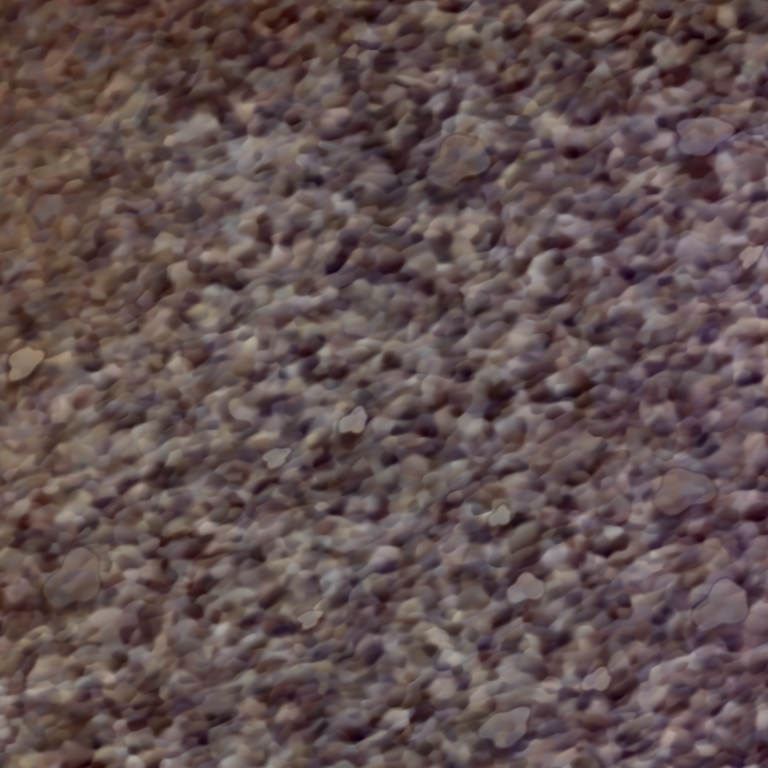
This texture is drawn by a Shadertoy shader. Its source:

```glsl
// Soft-focus gravel: small slanted grains in grey-brown, with dark pockets,
// a few larger stones and a smoother brown, streaky corner at the upper left.
// Built from two layers of blended cellular noise, layered sines and soft blobs.

const vec3 DARK_EARTH = vec3(0.18, 0.10, 0.12);
const vec3 PALE_STONE = vec3(0.58, 0.54, 0.515);
const vec3 WARM_SHIFT = vec3(0.045, 0.005, -0.05);
const vec3 PLUM_SHIFT = vec3(0.012, -0.018, 0.022);

vec3 hash3(vec2 p) {
    vec3 q = fract(vec3(p.xyx) * vec3(0.1031, 0.1030, 0.0973));
    q += dot(q, q.yxz + 33.33);
    return fract((q.xxy + q.yzz) * q.zyx);
}

vec2 rotate(vec2 p, float angle) {
    float c = cos(angle), s = sin(angle);
    return vec2(c * p.x + s * p.y, c * p.y - s * p.x);
}

// Smooth wandering field, roughly -1 to 1
float layeredSines(vec2 p) {
    float sum = 0.0, amp = 0.5;
    for (int i = 0; i < 4; i++) {
        sum += amp * sin(p.x + 1.7 * sin(p.y * 0.8 + float(i)));
        p = rotate(p, 1.1) * 1.7 + 2.3;
        amp *= 0.6;
    }
    return sum;
}

// Blended cells: x is tone, y is warmth, z is plum tint, each about 0 to 1
vec3 grains(vec2 p, float sharpness, float relief) {
    vec2 base = floor(p);
    vec3 sum = vec3(0.0);
    float total = 0.0;
    for (int j = -2; j <= 2; j++)
    for (int i = -2; i <= 2; i++) {
        vec2 id = base + vec2(i, j);
        vec2 delta = p - id - hash3(id).xy;
        vec3 trait = hash3(id + 71.3);
        trait.x += relief * delta.y;
        float weight = exp(-sharpness * dot(delta, delta));
        sum += weight * trait;
        total += weight;
    }
    return sum / total;
}

// Signed distance to a lumpy, slanted stone
float stoneDistance(vec2 p, float radius, float seed) {
    p = rotate(p, 0.2 + 0.7 * seed) * vec2(0.8, 1.2);
    float a = atan(p.y, p.x);
    float lump = 0.14 * sin(3.0 * a + 20.0 * seed) + 0.08 * sin(5.0 * a + 37.0 * seed);
    return length(p) - radius * (1.0 + lump);
}

// Scattered stones: x is coverage, y is tone, z is shadow
vec3 stones(vec2 uv, float cells) {
    vec3 result = vec3(0.0);
    vec2 base = floor(uv * cells);
    for (int j = -1; j <= 1; j++)
    for (int i = -1; i <= 1; i++) {
        vec2 id = base + vec2(i, j);
        vec3 h = hash3(id + 19.7);
        vec3 look = hash3(id + 143.1);
        vec2 center = (id + 0.15 + 0.7 * h.xy) / cells;
        float chance = mix(0.12, 0.5, smoothstep(0.4, 0.8, center.x));
        if (h.z > chance) continue;
        float radius = mix(0.013, 0.036, look.x * look.x);
        vec2 delta = uv - center;
        float d = stoneDistance(delta, radius, look.y);
        float shade = stoneDistance(delta + radius * vec2(0.15, 0.65), radius, look.y);
        float cover = 1.0 - smoothstep(-0.004, 0.004, d);
        float tone = mix(0.95, 0.5, look.x) + 0.2 * look.z + 4.0 * delta.y;
        result.y = mix(result.y, tone, cover);
        result.x = max(result.x, cover);
        result.z = max(result.z, 1.0 - smoothstep(-0.008, 0.006, shade));
    }
    return result;
}

void mainImage(out vec4 fragColor, in vec2 fragCoord) {
    vec2 uv = fragCoord / iResolution.y;
    float broad = layeredSines(uv * 9.0);

    // Slanted, gently warped ground plane
    vec2 warp = 0.006 * vec2(layeredSines(uv * 31.0), layeredSines(uv.yx * 27.0 + 4.0));
    vec2 ground = rotate(uv + warp, 0.38);
    vec3 coarse = grains(ground * vec2(38.0, 58.0), 5.5, 0.3);
    vec3 fine = grains(ground * vec2(68.0, 98.0) + 31.0, 5.0, 0.2);
    float tone = 0.5 + 0.82 * (coarse.x - 0.5) + 0.6 * (fine.x - 0.5);

    // Smoother brown streaks toward the upper left
    float corner = 1.0 - smoothstep(0.05, 0.6, uv.x + 0.55 * (1.0 - uv.y) + 0.07 * broad);
    vec3 streak = grains(rotate(uv + warp, 0.65) * vec2(16.0, 58.0), 4.0, 0.2);
    float streakTone = 0.46 + 0.5 * (streak.x - 0.5) + 0.4 * (fine.x - 0.5);
    tone = mix(tone, streakTone, 0.75 * corner);

    // Broad light and the darker top band
    float topBand = smoothstep(0.82, 1.0, uv.y + 0.04 * broad);
    tone += 0.07 * broad - 0.17 * topBand + 0.02;

    // Larger stones and the pockets of shade below them
    vec3 stone = stones(uv, 7.0);
    tone = mix(tone, 0.3 * tone - 0.08, 0.75 * stone.z * (1.0 - stone.x));
    tone = mix(tone, stone.y + 0.25 * (fine.x - 0.5), 0.88 * stone.x);

    // Earth-to-stone ramp with small shifts of hue
    float leftSide = 1.0 - smoothstep(0.0, 0.45, uv.x + 0.06 * broad);
    float warmth = 0.9 * (coarse.y - 0.5) + 0.7 * (fine.y - 0.5)
                 + 0.45 * max(leftSide, topBand) + 0.4 * corner - 0.1;
    float plum = coarse.z - 0.5 + 0.8 * smoothstep(0.55, 1.0, uv.x) * (1.0 - topBand);
    vec3 color = mix(DARK_EARTH, PALE_STONE, clamp(tone, -0.25, 1.4));
    color += WARM_SHIFT * warmth + PLUM_SHIFT * plum;
    fragColor = vec4(clamp(color, 0.0, 1.0), 1.0);
}
```
